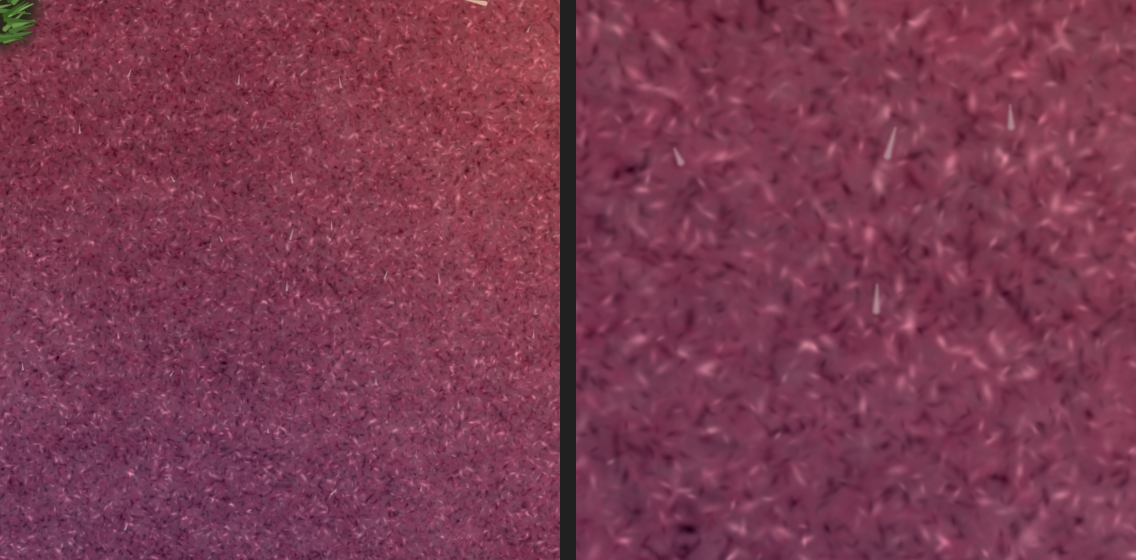
Left, the full canvas; right, a detail of the centre.
This texture is drawn by a Shadertoy shader. Its source:

```glsl
// Ground covered in dyed red mulch chips, seen softly focused at a slant.
// Scattered soft ellipses, light and dark, lie over a broad colour gradient;
// a few pale slivers and a tuft of grass in the upper left corner finish it.

const float TAU = 6.2831853;
const vec3 TOP_LEFT = vec3(0.500, 0.215, 0.285);
const vec3 TOP_RIGHT = vec3(0.610, 0.275, 0.310);
const vec3 LOW_LEFT = vec3(0.445, 0.230, 0.355);
const vec3 LOW_RIGHT = vec3(0.490, 0.230, 0.335);
const vec3 CHIP_TINT = vec3(1.0, 0.80, 0.78);
const vec3 PALE_WOOD = vec3(0.74, 0.62, 0.64);
const vec3 DRY_LEAF = vec3(0.84, 0.70, 0.60);
const vec3 GRASS_SHADE = vec3(0.13, 0.15, 0.09);
const vec3 GRASS_DARK = vec3(0.20, 0.34, 0.12);
const vec3 GRASS_LIGHT = vec3(0.53, 0.68, 0.38);

float hash(vec2 p, float seed) {
    return fract(sin(dot(p, vec2(127.1, 311.7)) + seed * 74.7) * 43758.5453);
}

float valueNoise(vec2 p, float seed) {
    vec2 cell = floor(p);
    vec2 f = fract(p);
    f = f * f * (3.0 - 2.0 * f);
    float low = mix(hash(cell, seed), hash(cell + vec2(1, 0), seed), f.x);
    float high = mix(hash(cell + vec2(0, 1), seed), hash(cell + vec2(1, 1), seed), f.x);
    return mix(low, high, f.y);
}

float cloudNoise(vec2 p, float seed) {
    float sum = 0.0;
    float weight = 0.5;
    for (int i = 0; i < 4; i++) {
        sum += weight * (valueNoise(p, seed + float(i)) - 0.5);
        p = mat2(1.6, 1.2, -1.2, 1.6) * p;
        weight *= 0.6;
    }
    return sum;
}

// Coverage of a stroke from a to b that narrows towards b.
float taperedStroke(vec2 p, vec2 a, vec2 b, float width, float softness) {
    vec2 axis = b - a;
    float t = clamp(dot(p - a, axis) / dot(axis, axis), 0.0, 1.0);
    float d = length(p - a - axis * t) - width * (1.0 - 0.8 * t);
    return 1.0 - smoothstep(-softness, softness, d);
}

// Signed brightness of one layer of randomly turned soft chips.
float chipLayer(vec2 uv, float density, float seed) {
    vec2 p = uv * density;
    vec2 home = floor(p);
    float tone = 0.0;
    for (int y = -1; y <= 1; y++)
    for (int x = -1; x <= 1; x++) {
        vec2 cell = home + vec2(x, y);
        vec2 centre = cell + vec2(hash(cell, seed), hash(cell, seed + 1.0));
        float angle = hash(cell, seed + 2.0) * TAU;
        vec2 along = vec2(cos(angle), sin(angle));
        vec2 d = p - centre;
        vec2 q = vec2(dot(d, along), dot(d, vec2(-along.y, along.x)));
        vec2 size = vec2(0.38, 0.18) * mix(0.7, 1.15, hash(cell, seed + 3.0));
        float shade = hash(cell, seed + 4.0);
        float strength = 1.7 * shade - 0.95 + 1.3 * pow(shade, 12.0);
        tone += strength * exp(-0.5 * dot(q / size, q / size));
    }
    return tone;
}

// Coverage of rare pale slivers, at most one in each coarse cell.
float paleSlivers(vec2 uv, float density, float seed) {
    vec2 cell = floor(uv * density);
    vec2 jitter = vec2(hash(cell, seed), hash(cell, seed + 1.0));
    vec2 start = (cell + 0.25 + 0.5 * jitter) / density;
    float angle = TAU * (0.12 + 0.26 * hash(cell, seed + 2.0));
    vec2 end = start + vec2(cos(angle), sin(angle)) * mix(0.006, 0.018, jitter.x);
    float present = step(0.80, hash(cell, seed + 3.0));
    return present * taperedStroke(uv, start, end, 0.0020, 0.0016);
}

vec3 addGrass(vec3 colour, vec2 uv) {
    vec2 corner = uv - vec2(0.0, 1.0);
    float reach = length(corner * vec2(1.0, 0.80)) + 0.03 * cloudNoise(uv * 40.0, 60.0);
    colour = mix(colour, GRASS_SHADE, 0.9 * (1.0 - smoothstep(0.045, 0.095, reach)));
    for (int i = 0; i < 22; i++) {
        vec2 id = vec2(i, 3);
        vec2 root = vec2(-0.02 + 0.05 * hash(id, 1.0), 0.925 + 0.08 * hash(id, 2.0));
        float angle = mix(-0.25, 0.75, hash(id, 3.0));
        vec2 tip = root + vec2(cos(angle), sin(angle)) * mix(0.025, 0.055, hash(id, 4.0));
        vec3 blade = mix(GRASS_DARK, GRASS_LIGHT, hash(id, 5.0));
        colour = mix(colour, blade, taperedStroke(uv, root, tip, 0.0045, 0.0020));
    }
    return colour;
}

void mainImage(out vec4 fragColor, in vec2 fragCoord) {
    vec2 uv = fragCoord / iResolution.xy;

    // Broad light: warm at the upper right, violet at the lower left.
    float warmth = smoothstep(0.35, 1.05, uv.x);
    float height = smoothstep(0.0, 0.95, uv.y);
    vec3 colour = mix(mix(LOW_LEFT, LOW_RIGHT, warmth), mix(TOP_LEFT, TOP_RIGHT, warmth), height);
    colour += 0.075 * cloudNoise(uv * vec2(5.0, 8.0), 10.0);

    // Chips, with a little variation of hue between patches.
    float tone = chipLayer(uv, 92.0, 20.0) + 0.75 * chipLayer(uv, 136.0, 30.0);
    tone += 0.8 * cloudNoise(uv * 60.0, 40.0);
    colour += 0.135 * tone * CHIP_TINT;
    colour += vec3(0.035, -0.025, -0.010) * cloudNoise(uv * 70.0, 50.0) * 2.0;

    colour = mix(colour, PALE_WOOD, 0.75 * paleSlivers(uv, 11.0, 70.0));
    float leaf = taperedStroke(uv, vec2(0.866, 0.994), vec2(0.830, 1.001), 0.0045, 0.0020);
    colour = mix(colour, DRY_LEAF, leaf);
    colour = addGrass(colour, uv);
    fragColor = vec4(clamp(colour, 0.0, 1.0), 1.0);
}
```
